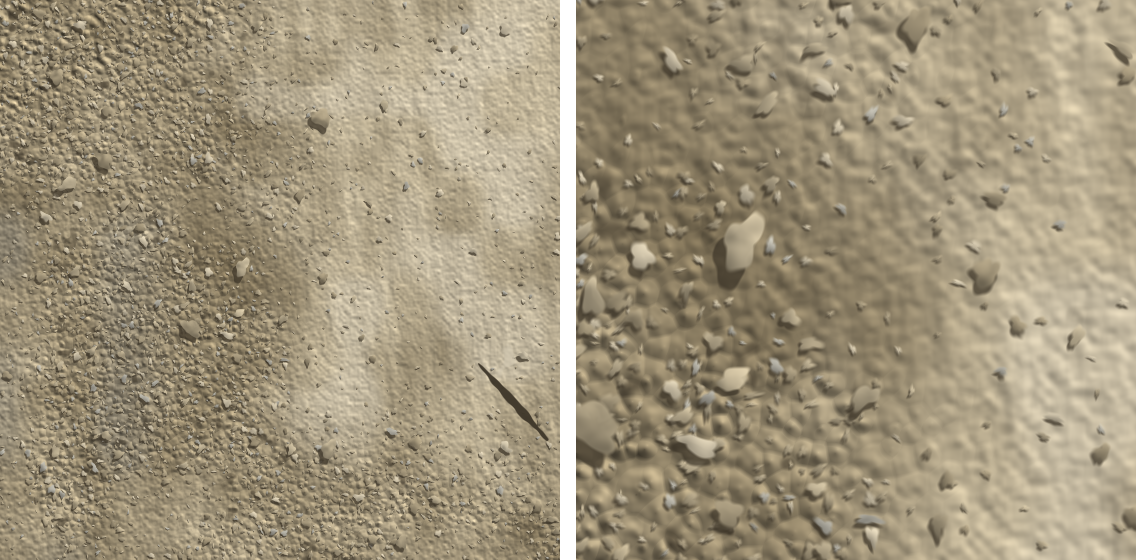
Left, the full canvas; right, a detail of the centre.
Reproduce this texture procedurally as a three.js fragment shader.

```glsl
// Dry trampled earth: packed sand, loose gravel, tyre tread and stones in low sunlight.
varying vec2 vUv;

const vec3 BROWN = vec3(0.50, 0.45, 0.35);
const vec3 SAND = vec3(0.74, 0.69, 0.58);
const vec3 PALE = vec3(0.82, 0.78, 0.69);
const vec3 GREY = vec3(0.55, 0.53, 0.48);
const vec3 BLUE_GREY = vec3(0.67, 0.66, 0.62);
const vec3 SHADE = vec3(0.24, 0.21, 0.16);
const vec2 LIGHT = vec2(0.53, 0.85);    // direction towards the sun
const float RELIEF_STEP = 0.003;
const float RELIEF_GAIN = 1.15;
const float EDGE = 0.0019;              // softness of outlines
const float TREAD_ANGLE = 0.42;
const float TREAD_PITCH = 0.023;
const float TREAD_WIDTH = 0.075;
const float TAU = 6.2831853;

float hash(vec2 p) { return fract(sin(dot(p, vec2(127.1, 311.7))) * 43758.55); }
vec2 hash2(vec2 p) { return vec2(hash(p), hash(p + 37.7)); }

float noise(vec2 p) {
  vec2 i = floor(p), f = fract(p), x = vec2(1.0, 0.0);
  f = f * f * (3.0 - 2.0 * f);
  return mix(mix(hash(i), hash(i + x), f.x), mix(hash(i + x.yx), hash(i + 1.0), f.x), f.y);
}

// Cellular domes of uneven size, like pressed-in pebbles
float pebbleHeight(vec2 p) {
  vec2 home = floor(p);
  float nearest = 1.0;
  for (int k = 0; k < 9; k++) {
    vec2 id = home + vec2(mod(float(k), 3.0), floor(float(k) / 3.0)) - 1.0;
    vec2 rnd = hash2(id);
    nearest = min(nearest, length(p - id - rnd) * (0.9 + 1.1 * rnd.y));
  }
  return 1.0 - nearest;
}

// 1 on smooth packed ground (upper right), 0 on loose gravel
float packedGround(vec2 p) {
  float wobble = noise(p * 7.0) - 0.5;
  float side = smoothstep(0.36, 0.62, p.x + 0.2 * (p.y - 0.5) + 0.18 * wobble);
  return side * smoothstep(0.08, 0.36, p.y + 0.15 * wobble + 0.3 * max(p.x - 0.75, 0.0));
}

float gravelAmount(vec2 p) {
  float patches = smoothstep(0.2, 0.65, noise(p * 8.0 + 4.0));
  return mix(0.3 + 0.7 * patches, 0.14, packedGround(p));
}

// Rows of slanted cleats pressed into the upper left
float treadHeight(vec2 p) {
  float mask = smoothstep(0.0, 0.08, p.y - 0.74 - 0.42 * p.x) * (1.0 - smoothstep(0.4, 0.6, p.x));
  vec2 along = vec2(cos(TREAD_ANGLE), sin(TREAD_ANGLE));
  float t = dot(p, along) + 0.012 * noise(p * 30.0);
  float chevron = abs(fract(dot(p, vec2(-along.y, along.x)) / TREAD_WIDTH) - 0.5) * 2.0;
  return mask * sin(TAU * (t / TREAD_PITCH + chevron)) * smoothstep(0.1, 0.4, chevron);
}

float groundHeight(vec2 p, float loose) {
  float grains = 0.3 * noise(p * 36.0) + 0.3 * noise(p * 105.0 + 9.0) + 0.28 * noise(p * 190.0);
  float streaks = 0.35 * noise(vec2(p.x + 0.12 * p.y, p.y * 0.2) * 85.0);
  return grains + streaks + 0.28 * treadHeight(p) + 0.75 * loose * pebbleHeight(p * 72.0);
}

// Distance to an irregular, squeezed, angular outline
float stoneDistance(vec2 d, float radius, vec2 rnd) {
  float turn = rnd.x * TAU, c = cos(turn), s = sin(turn);
  d = mat2(c, -s, s, c) * d * vec2(1.0, 1.15 + 0.8 * rnd.y);
  float a = atan(d.y, d.x + 0.00001);
  float outline = 1.0 + 0.16 * sin(3.0 * a + rnd.y * 40.0) + 0.1 * sin(5.0 * a + rnd.x * 50.0);
  return length(d) - radius * outline;
}

// One layer of stones, one candidate per cell, each with its own shadow
vec3 scatterStones(vec3 col, vec2 p, float cells, float chance, float size, float seed) {
  vec2 g = p * cells, home = floor(g);
  float blur = EDGE * cells, grain = noise(p * 120.0) - 0.5;
  for (int k = 0; k < 9; k++) {
    vec2 id = home + vec2(mod(float(k), 3.0), floor(float(k) / 3.0)) - 1.0;
    vec2 rnd = hash2(id + seed), kind = hash2(id + seed + 71.3), centre = id + 0.15 + 0.7 * rnd;
    if (kind.x > chance * gravelAmount(centre / cells)) continue;
    float radius = size * mix(0.45, 1.0, hash(id + seed + 13.1));
    vec2 d = g - centre;
    float shadow = stoneDistance(d + LIGHT * radius * 0.6, radius, rnd);
    float body = stoneDistance(d, radius, rnd);
    col = mix(col, SHADE, 0.75 * (1.0 - smoothstep(-blur, blur, shadow)));
    vec3 stone = mix(BROWN, SAND, 0.45 + 0.55 * rnd.y);
    stone = mix(stone, PALE, step(0.75, rnd.x) * 0.7);
    stone = mix(stone, BLUE_GREY, step(0.88, kind.y));
    stone *= 0.98 + 0.2 * dot(d, LIGHT) / radius + 0.3 * grain;
    col = mix(col, stone, 0.93 * (1.0 - smoothstep(-blur, blur, body)));
  }
  return col;
}

// A half-buried pale slab with a ragged tapering shadow
vec3 addSlab(vec3 col, vec2 p) {
  vec2 start = vec2(0.855, 0.35), run = vec2(0.122, -0.135);
  float t = clamp(dot(p - start, run) / dot(run, run), 0.0, 1.0);
  float gap = length(p - start - run * t) - 0.022 * t * (1.0 - t) + 0.004 * (noise(p * 70.0) - 0.5);
  float crust = length((p - vec2(0.895, 0.34)) * vec2(1.0, 0.7)) + 0.05 * noise(p * 45.0);
  col = mix(col, PALE, 0.75 * (1.0 - smoothstep(0.036, 0.046, crust)));
  return mix(col, SHADE, 0.95 * (1.0 - smoothstep(0.0, 0.003, gap)));
}

void main() {
  vec2 p = vUv;
  float firm = packedGround(p), loose = gravelAmount(p);
  // Broad tones, streaks and pale or grey dust
  float tone = 0.37 + 0.42 * firm + 0.7 * (noise(p * 5.0 + 2.0) - 0.5) + 0.5 * (noise(p * 17.0) - 0.5);
  tone += 0.5 * firm * (noise(vec2(p.x + 0.1 * p.y, p.y * 0.12) * 42.0) - 0.5);
  vec3 col = mix(BROWN, SAND, clamp(tone, -0.1, 1.1));
  col = mix(col, PALE, 0.65 * firm * smoothstep(0.45, 0.8, noise(p * 11.0 + 6.0)));
  float greyBand = (1.0 - smoothstep(0.2, 0.34, p.x)) * (1.0 - smoothstep(0.6, 0.75, p.y));
  col = mix(col, GREY, 0.55 * greyBand * smoothstep(0.25, 0.7, noise(p * 9.0 + 3.0)));
  // Sunlit relief and dark hollows
  float slope = groundHeight(p, loose) - groundHeight(p + LIGHT * RELIEF_STEP, loose);
  col *= 1.0 + RELIEF_GAIN * slope * mix(1.0, 0.7, firm);
  float hollow = smoothstep(0.68, 0.86, 0.6 * noise(p * 46.0 + 8.0) + 0.4 * noise(p * 100.0));
  col = mix(col, SHADE, 0.6 * hollow * loose);
  // Gravel from fine to coarse, with roughened outlines
  vec2 q = p + 0.005 * (vec2(noise(p * 85.0), noise(p * 85.0 + 50.0)) - 0.5);
  col = scatterStones(col, q, 112.0, 0.42, 0.38, 5.0);
  col = scatterStones(col, q, 66.0, 0.4, 0.42, 23.0);
  col = scatterStones(col, q, 34.0, 0.2, 0.36, 47.0);
  col = scatterStones(col, q, 13.0, 0.16, 0.25, 91.0);
  gl_FragColor = vec4(clamp(addSlab(col, p), 0.0, 1.0), 1.0);
}
```
